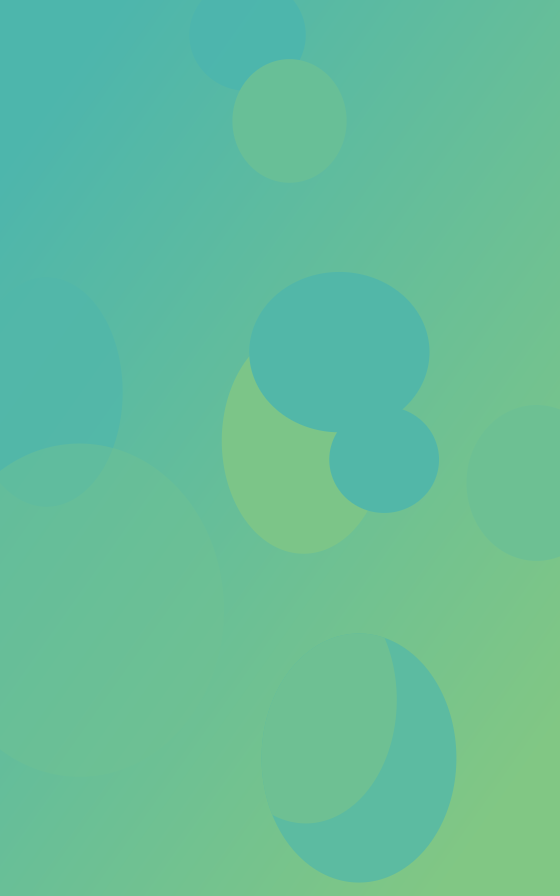
This background is drawn by a Shadertoy shader. Its source:

```glsl
// Translucent teal and green ovals over a soft diagonal gradient.

const vec3 TEAL  = vec3(0.302, 0.712, 0.676);
const vec3 GREEN = vec3(0.506, 0.780, 0.518);
const vec2 GRADIENT_WEIGHT = vec2(0.47, 0.53);   // across, down
const vec2 GRADIENT_STOPS  = vec2(0.10, 0.90);
const int OVAL_COUNT = 9;

// Centre and radii, as fractions of the canvas, back to front.
const vec4 OVALS[OVAL_COUNT] = vec4[](
    vec4(0.442, 0.961, 0.104, 0.0625),
    vec4(0.517, 0.865, 0.102, 0.069),
    vec4(0.083, 0.5625, 0.136, 0.128),
    vec4(0.142, 0.319, 0.258, 0.186),
    vec4(0.542, 0.508, 0.146, 0.126),
    vec4(0.606, 0.607, 0.161, 0.0895),
    vec4(0.686, 0.487, 0.098, 0.0595),
    vec4(0.958, 0.461, 0.125, 0.087),
    vec4(0.641, 0.154, 0.174, 0.139));

// Tint from teal (0) to green (1), then opacity.
const vec2 PAINTS[OVAL_COUNT] = vec2[](
    vec2(-0.02, 0.9), vec2(0.52, 1.0), vec2(0.08, 0.85),
    vec2(0.66, 0.45), vec2(0.90, 1.0), vec2(0.10, 1.0),
    vec2(0.10, 1.0), vec2(0.62, 1.0), vec2(0.29, 1.0));

// Green oval that leaves a crescent of the last one showing.
const vec4 CRESCENT_CUT = vec4(0.546, 0.219, 0.1625, 0.138);
const float CRESCENT_TINT = 0.63;

vec3 palette(float tint) {
    return mix(TEAL, GREEN, tint);
}

// Smooth coverage of an oval, from its approximate distance in pixels.
float ovalMask(vec2 uv, vec4 oval) {
    vec2 offset = (uv - oval.xy) * iResolution.xy;
    vec2 radii = oval.zw * iResolution.xy;
    float k = length(offset / radii);
    float slope = max(length(offset / (radii * radii)), 1e-5);
    float dist = k * (k - 1.0) / slope;
    // The approximation vanishes at the centre, which is always inside.
    return k < 0.5 ? 1.0 : clamp(0.5 - dist, 0.0, 1.0);
}

void mainImage(out vec4 fragColor, in vec2 fragCoord) {
    vec2 uv = fragCoord / iResolution.xy;

    // Diagonal backdrop, flat beyond its stops
    float along = dot(vec2(uv.x, 1.0 - uv.y), GRADIENT_WEIGHT);
    float span = GRADIENT_STOPS.y - GRADIENT_STOPS.x;
    vec3 color = palette(clamp((along - GRADIENT_STOPS.x) / span, 0.0, 1.0));

    // Layered ovals
    float mask = 0.0;
    for (int i = 0; i < OVAL_COUNT; i++) {
        mask = ovalMask(uv, OVALS[i]);
        color = mix(color, palette(PAINTS[i].x), mask * PAINTS[i].y);
    }

    // Overlap inside the lowest oval
    float cut = mask * ovalMask(uv, CRESCENT_CUT);
    color = mix(color, palette(CRESCENT_TINT), cut);

    fragColor = vec4(color, 1.0);
}
```
